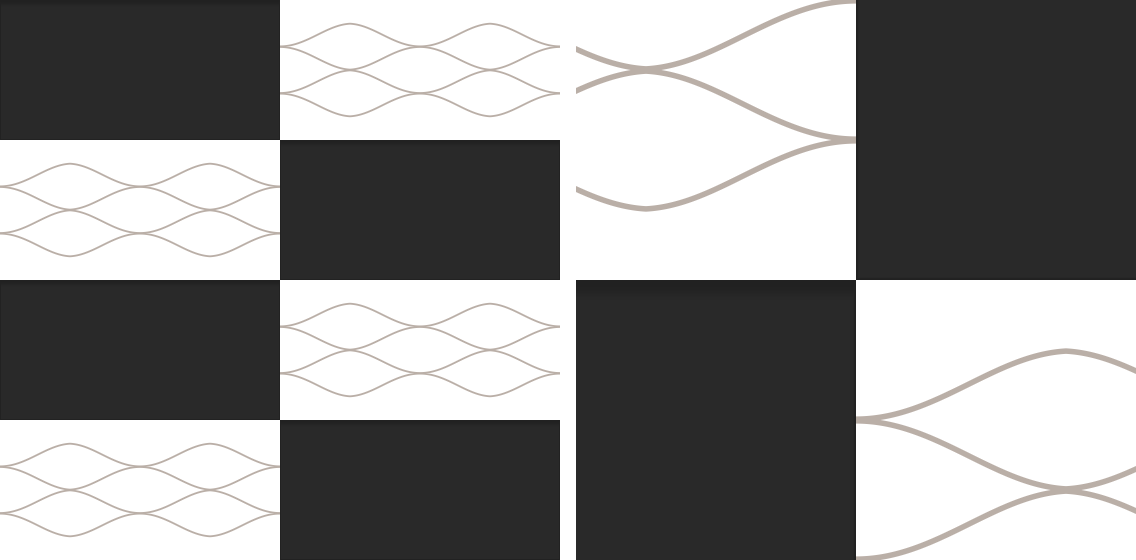
Left: the whole. Right: its middle third, enlarged.
Give the GLSL for this pattern, as a WebGL 1 fragment shader.

```glsl
precision highp float;
// Checkerboard of wide cells, two across and four down. White cells carry
// four mirrored wave lines that touch to form chains of lens shapes; dark
// cells are plain, a little deeper along their edges.
uniform vec2 u_resolution;

const float PI = 3.14159265;

// Antialiased coverage of the region where the signed distance is positive
float coverage(float dist, float pixel) {
  return clamp(dist / pixel + 0.5, 0.0, 1.0);
}

// Share of white: signed distances to the cell edges alternate per cell
float checker(vec2 p, float pixel) {
  float column = coverage(0.25 - abs(fract(p.x + 0.25) - 0.5), pixel);
  float row = coverage(0.125 - 0.5 * abs(fract(2.0 * p.y + 0.25) - 0.5), pixel);
  return mix(1.0 - row, row, column);
}

// Distance to the nearest wave line, in canvas units
float waveDistance(vec2 p) {
  float t = 1.0 - abs(2.0 * fract(4.0 * p.x) - 1.0); // 0 at nodes, 1 at crests
  float phase = PI * (0.965 * t - 0.01 * sin(PI * t));
  float rise = 0.002 + 0.0813 * (1.0 - cos(phase));
  // Folding about the cell centre and the node line turns four waves into one
  float folded = abs(abs(fract(4.0 * p.y) - 0.5) - 1.0 / 6.0);
  float slope = 0.49 * sin(phase);
  return 0.25 * abs(folded - rise) / sqrt(1.0 + slope * slope);
}

// Charcoal with a soft band below the top edge and a thin rim all round
vec3 darkCell(vec2 p) {
  vec2 local = fract(p * vec2(2.0, 4.0));
  vec2 edge = min(local, 1.0 - local) * vec2(0.5, 0.25);
  float band = 1.0 - smoothstep(0.003, 0.013, 0.25 * (1.0 - local.y));
  float rim = 1.0 - smoothstep(0.0005, 0.002, min(edge.x, edge.y));
  return vec3(0.16 - 0.03 * max(band, rim));
}

void main() {
  vec2 p = gl_FragCoord.xy / u_resolution;
  float pixel = 1.0 / min(u_resolution.x, u_resolution.y);

  float line = coverage(0.00165 - waveDistance(p), pixel);
  vec3 lightCell = mix(vec3(1.0), vec3(0.73, 0.685, 0.655), line);

  gl_FragColor = vec4(mix(darkCell(p), lightCell, checker(p, pixel)), 1.0);
}
```
